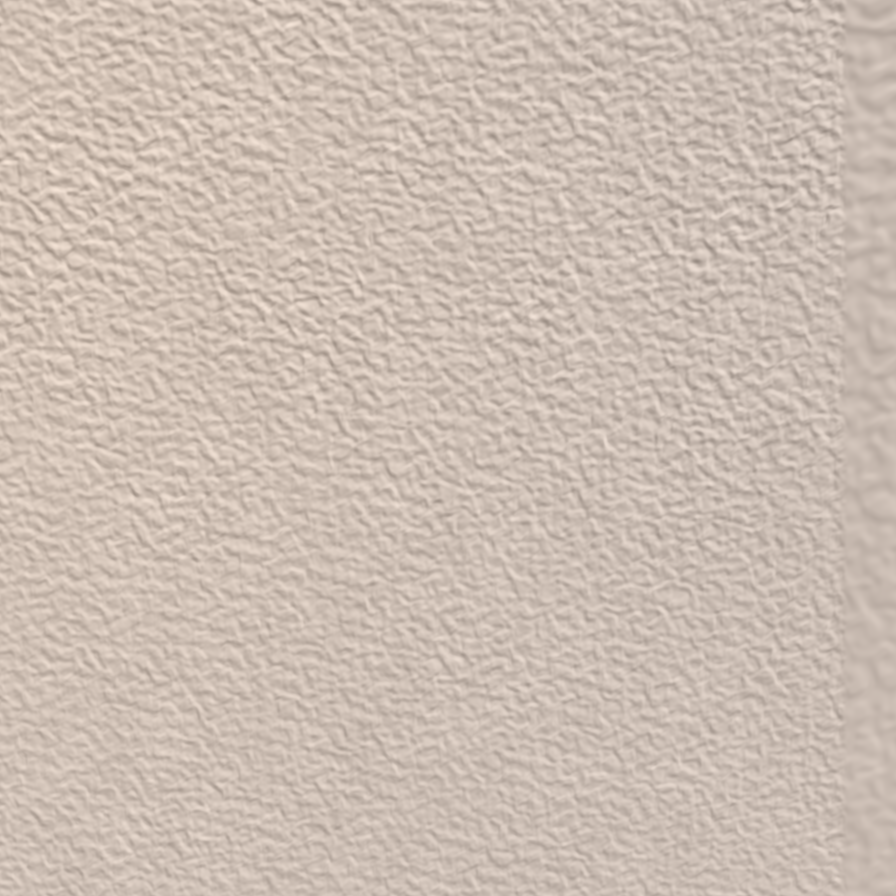
A Shadertoy shader for this texture:

```glsl
const vec3 WALL_MID = vec3(0.798, 0.744, 0.705);
const vec3 WARM_GLOW = vec3(0.026, 0.015, 0.001);
const vec3 SHADE_TINT = vec3(1.0, 0.98, 0.96);
const vec2 LIGHT_DIR = vec2(0.43, 0.90);
const vec2 GRAIN_COUNT = vec2(70.0, 80.0);
const float GRAIN_TILT = -0.25;    // radians, grains lean down to the right
const float FORESHORTEN = 0.24;    // grains shrink toward the bottom
const float LIGHT_REACH = 0.21;    // relief sampling distance, in grains
const float PLATEAU = 0.42;        // noise level where worms and pits flatten
const float RELIEF_TOP = 0.165;
const float RELIEF_BOTTOM = 0.105;
const float FINE_GRAIN = 0.42;
const float WARP = 0.36;
const float STRIP_EDGE = 0.94;
const float STRIP_RELIEF = 0.55;
const float STRIP_DARKEN = 0.012;

float hash(vec2 p) {
    return fract(sin(dot(p, vec2(127.1, 311.7))) * 43758.5453);
}

// Slope of a random lattice gradient along the offset from its corner
float cornerSlope(vec2 cell, vec2 offset) {
    float angle = 6.2832 * hash(cell);
    return dot(vec2(cos(angle), sin(angle)), offset);
}

float gradientNoise(vec2 p) {
    vec2 i = floor(p), f = fract(p);
    vec2 u = f * f * f * (f * (f * 6.0 - 15.0) + 10.0);
    vec2 e = vec2(1.0, 0.0);
    float low = mix(cornerSlope(i, f), cornerSlope(i + e, f - e), u.x);
    float high = mix(cornerSlope(i + e.yx, f - e.yx), cornerSlope(i + 1.0, f - 1.0), u.x);
    return mix(low, high, u.y);
}

vec2 rotate(vec2 p, float angle) {
    float c = cos(angle), s = sin(angle);
    return vec2(c * p.x - s * p.y, s * p.x + c * p.y);
}

// Plaster height: flat-topped worms with short steep flanks, plus finer bumps
float plasterHeight(vec2 p, float fineAmount) {
    vec2 bend = vec2(gradientNoise(p * 0.7 + 31.0), gradientNoise(p * 0.7 + 77.0));
    p += WARP * bend;
    float worms = smoothstep(-PLATEAU, PLATEAU, gradientNoise(p));
    return worms + fineAmount * gradientNoise(rotate(p, 0.9) * 1.9 + 13.0);
}

// Difference of heights across the light direction
float relief(vec2 p, float fineAmount) {
    vec2 d = rotate(LIGHT_DIR, -GRAIN_TILT) * LIGHT_REACH;
    return plasterHeight(p - d, fineAmount) - plasterHeight(p + d, fineAmount);
}

void mainImage(out vec4 fragColor, in vec2 fragCoord) {
    vec2 uv = fragCoord / iResolution.xy;

    // Grain space, slightly denser toward the bottom
    float down = 1.0 - uv.y;
    float density = 1.0 + FORESHORTEN * down;
    vec2 p = vec2((uv.x - 0.5) * density, -down * (1.0 + 0.5 * FORESHORTEN * down));
    p = rotate(p, -GRAIN_TILT) * GRAIN_COUNT + 200.0;

    // Main wall, and the softer return strip at the right
    float strip = smoothstep(STRIP_EDGE - 0.004, STRIP_EDGE + 0.008, uv.x);
    float wallRelief = relief(p, FINE_GRAIN);
    float stripRelief = relief(p * 0.62 + 90.0, 0.05);
    float patches = 1.0 + 0.3 * gradientNoise(uv * 7.0 + 5.0);
    float strength = mix(RELIEF_BOTTOM, RELIEF_TOP, smoothstep(0.0, 0.9, uv.y)) * patches;
    float shade = strength * mix(wallRelief, stripRelief * STRIP_RELIEF, strip);

    // Lit flanks saturate sooner than shadowed ones
    shade /= 1.0 + 2.2 * max(shade, 0.0);

    // Broad light: warm upper left, cooler toward the right
    float glow = smoothstep(1.0, 0.0, length((uv - vec2(0.0, 0.8)) * vec2(1.1, 0.8)));
    vec3 color = WALL_MID + WARM_GLOW * (glow - 0.1);
    color += 0.010 * gradientNoise(uv * 4.0 + 40.0);
    color += 0.022 * gradientNoise(uv * 19.0 + 60.0);
    color -= 0.008 * smoothstep(0.5, 1.0, uv.x) * uv.y;
    color -= STRIP_DARKEN * strip;

    // Thin crease beside the strip
    float creaseOffset = (uv.x - STRIP_EDGE) / 0.005;
    color -= 0.012 * exp(-creaseOffset * creaseOffset);

    color += SHADE_TINT * shade;
    fragColor = vec4(clamp(color, 0.0, 1.0), 1.0);
}
```
